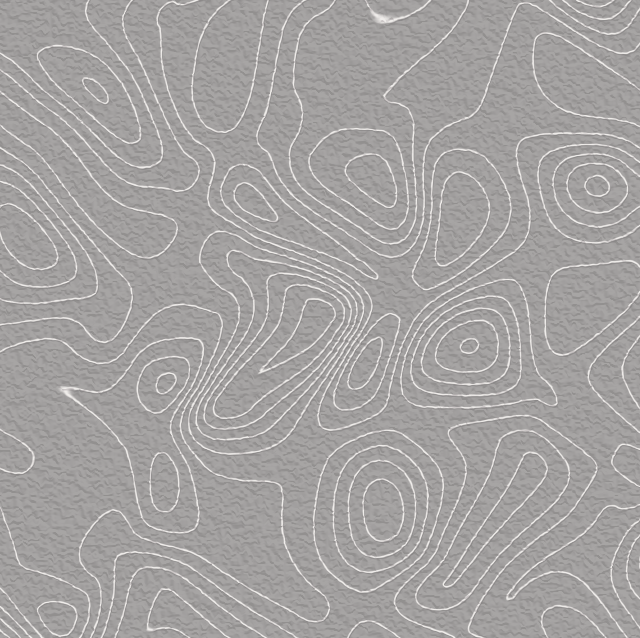
Give the GLSL for this pattern, as a WebGL 1 fragment shader.

```glsl
precision highp float;

uniform vec2 u_resolution;

float hash(vec2 cell) {
  vec3 q = fract(cell.xyx * vec3(0.1031, 0.1030, 0.0973));
  q += dot(q, q.yzx + 33.33);
  return fract((q.x + q.y) * q.z);
}

float valueNoise(vec2 p) {
  vec2 cell = floor(p);
  vec2 f = fract(p);
  f = f * f * (3.0 - 2.0 * f);
  return mix(
    mix(hash(cell), hash(cell + vec2(1.0, 0.0)), f.x),
    mix(hash(cell + vec2(0.0, 1.0)), hash(cell + 1.0), f.x),
    f.y);
}

// Terrain height, counted in contour levels.
float terrain(vec2 p) {
  vec2 q = mat2(0.83, 0.56, -0.56, 0.83) * p * 7.0 + 29.0;
  vec2 warp = vec2(valueNoise(q * 0.8 + 41.0), valueNoise(q * 0.8 + 73.0));
  return 9.0 * valueNoise(q + 0.8 * warp);
}

// Coverage of the contour line nearest to p.
float contour(vec2 p, float halfWidth, float blur) {
  vec2 e = vec2(0.001, 0.0);
  float level = terrain(p);
  vec2 slope = vec2(terrain(p + e) - level, terrain(p + e.yx) - level) / e.x;
  float dist = abs(fract(level) - 0.5) / max(length(slope), 7.0);
  return 1.0 - smoothstep(halfWidth - blur, halfWidth + blur, dist);
}

// Fine, short, wavy wrinkles.
float grainHeight(vec2 p) {
  vec2 q = p * vec2(150.0, 225.0);
  q.y += 1.8 * valueNoise(p * 140.0 + 9.0);
  return valueNoise(q);
}

void main() {
  vec2 p = gl_FragCoord.xy / u_resolution.y;
  float blur = 0.7 / u_resolution.y;

  // Embossed surface, lit from above.
  float grain = grainHeight(p);
  float relief = grainHeight(p + vec2(0.0007, 0.002)) - grain;
  vec3 paper = mix(vec3(0.656, 0.647, 0.645), vec3(0.572, 0.563, 0.561),
                   smoothstep(-0.16, 0.32, relief));

  // Raised contours, roughened by the grain.
  vec2 rough = p + 0.0016 * (vec2(grain, valueNoise(p * 170.0)) - 0.5);
  float shadow = contour(rough + vec2(-0.0012, 0.0022), 0.0010, blur);
  float line = contour(rough, 0.0012, blur);

  vec3 color = mix(paper, vec3(0.51, 0.50, 0.50), 0.6 * shadow);
  vec3 ridge = mix(vec3(0.94, 0.93, 0.92), vec3(0.80, 0.78, 0.78),
                   smoothstep(-0.1, 0.3, relief));
  color = mix(color, ridge, line);
  gl_FragColor = vec4(color, 1.0);
}
```
